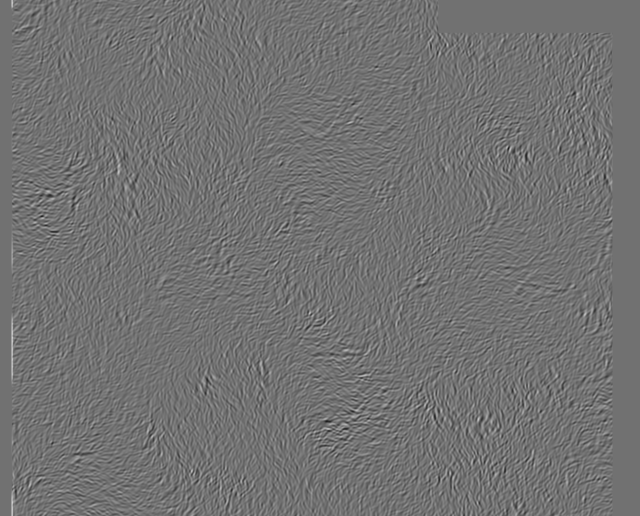
Give the GLSL for this texture, as a Shadertoy shader.

```glsl
vec3 hash3(vec2 p) {
    vec3 q = fract(vec3(p.xyx) * vec3(0.1031, 0.1030, 0.0973));
    q += dot(q, q.yxz + 33.33);
    return fract((q.xxy + q.yzz) * q.zyx);
}

float valueNoise(vec2 p) {
    vec2 i = floor(p), f = fract(p);
    f = f * f * (3.0 - 2.0 * f);
    return mix(mix(hash3(i).x, hash3(i + vec2(1, 0)).x, f.x),
               mix(hash3(i + vec2(0, 1)).x, hash3(i + vec2(1, 1)).x, f.x), f.y);
}

float fbm(vec2 p) {
    return 0.55 * valueNoise(p) + 0.3 * valueNoise(p * 2.1 + 17.0)
         + 0.15 * valueNoise(p * 4.3 + 41.0);
}

// Scattered short wave packets, elongated along the local ridge direction
float ripples(vec2 p, float angle, float frequency, float seed) {
    vec2 cell = floor(p);
    float sum = 0.0;
    for (int y = -1; y <= 1; y++)
    for (int x = -1; x <= 1; x++)
    for (int k = 0; k < 4; k++) {
        vec2 id = cell + vec2(x, y);
        vec2 key = id + seed + float(k) * 57.0;
        vec3 place = hash3(key);
        vec3 style = hash3(key + 311.0);
        float a = angle + (style.x - 0.5) * 1.3;
        vec2 across = vec2(cos(a), sin(a));
        vec2 d = p - id - place.xy;
        float u = dot(d, across);
        float v = dot(d, vec2(-across.y, across.x));
        float window = max(0.0, 1.0 - 2.2 * u * u - v * v);
        float f = frequency * mix(0.75, 1.2, style.y);
        sum += window * window * cos(6.2832 * (f * u + place.z));
    }
    return sum;
}

// Soft round region used to shape the relief strength
float patchAt(vec2 p, vec2 centre, float radius) {
    vec2 d = (p - centre) / radius;
    return exp(-dot(d, d));
}

void mainImage(out vec4 fragColor, in vec2 fragCoord) {
    vec2 p = fragCoord / iResolution.y;
    vec2 uv = fragCoord / iResolution.xy;
    vec2 px = 1.0 / iResolution.xy;

    // Slowly turning ridge direction
    float angle = -0.75 + 3.6 * (fbm(p * 4.5 + 8.0) - 0.5);
    angle -= 0.7 * patchAt(p, vec2(0.68, 0.75), 0.22);
    angle += 0.5 * patchAt(p, vec2(0.5, 0.1), 0.2);

    // Calm and rough regions
    float strength = 0.5 + 0.8 * fbm(p * 6.0 + 23.0);
    strength += 0.7 * smoothstep(0.55, 0.85, fbm(p * 13.0 + 71.0));
    strength *= 1.0 - 0.4 * patchAt(p, vec2(0.33, 0.31), 0.15);
    strength *= 1.0 + 0.3 * patchAt(p, vec2(0.6, 0.2), 0.22);

    // Fine grain with sparse coarser dents
    float fine = ripples(p / 0.014, angle, 1.65, 0.0);
    float coarse = ripples(p / 0.022, angle + 0.2, 1.55, 900.0);
    float dents = smoothstep(0.5, 0.8, fbm(p * 16.0 + 130.0));
    float relief = strength * (0.051 * fine + (0.016 + 0.045 * dents) * coarse);

    // Flat margins and notched upper right corner
    float inside = smoothstep(-px.x, px.x, uv.x - 0.019)
                 * smoothstep(-px.x, px.x, 0.957 - uv.x);
    float notch = smoothstep(-px.x, px.x, uv.x - 0.685)
                * smoothstep(-px.y, px.y, uv.y - 0.936);
    inside *= 1.0 - notch;

    // Broken bright rim on the left border
    float rim = 1.0 - smoothstep(0.0006, 0.0022, abs(uv.x - 0.0192));
    rim *= smoothstep(0.5, 0.75, valueNoise(vec2(3.0, uv.y * 14.0)))
         + smoothstep(0.98, 0.99, uv.y);

    float grey = 0.443 + inside * (0.004 + relief) + 0.3 * rim;
    fragColor = vec4(vec3(clamp(grey, 0.0, 1.0)), 1.0);
}
```
